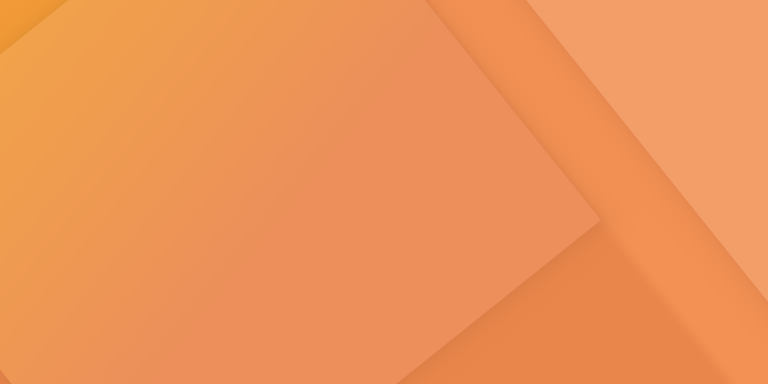
Reproduce this background procedurally as a Shadertoy shader.

```glsl
#define CARD_CORNER vec2(1.565, 0.427)
#define CARD_HALF vec2(0.732, 0.657)
#define AXIS_U vec2(0.780, 0.625)
#define PANEL_EDGE 0.206
#define BAND_BLUR 0.022
#define SHADOW_WIDTH 0.028
#define SHADOW_DEPTH 0.055
#define FADE_AXIS vec2(0.78, -0.63)
#define FADE_START -0.53
#define FADE_END 0.33

const vec3 AMBER = vec3(0.952, 0.605, 0.215);
const vec3 RUST = vec3(0.914, 0.525, 0.295);
const vec3 BAND = vec3(0.953, 0.565, 0.327);
const vec3 PANEL = vec3(0.953, 0.618, 0.412);
const vec3 CARD_GOLD = vec3(0.945, 0.635, 0.290);
const vec3 CARD_CORAL = vec3(0.924, 0.560, 0.356);

// Signed distance to an axis-aligned box
float boxDistance(vec2 p, vec2 halfSize) {
    vec2 d = abs(p) - halfSize;
    return length(max(d, 0.0)) + min(max(d.x, d.y), 0.0);
}

// Multiplier that darkens the surface beside a raised edge
float contactShadow(float dist) {
    return 1.0 - SHADOW_DEPTH * exp(-max(dist, 0.0) / SHADOW_WIDTH);
}

// Coverage of a shape, smoothed over about one pixel
float coverage(float dist) {
    return clamp(0.5 - dist * iResolution.y, 0.0, 1.0);
}

void mainImage(out vec4 fragColor, in vec2 fragCoord) {
    vec2 pos = fragCoord / iResolution.y;

    // Tilted frame with its origin at the right corner of the card
    vec2 rel = pos - CARD_CORNER;
    vec2 tilted = vec2(dot(rel, AXIS_U), dot(rel, vec2(AXIS_U.y, -AXIS_U.x)));
    float cardDist = boxDistance(tilted + CARD_HALF, CARD_HALF);
    float panelDist = PANEL_EDGE - tilted.x;

    // Base layer and the soft-edged diagonal band
    vec3 color = mix(AMBER, RUST, smoothstep(-1.2, -0.7, tilted.y));
    color = mix(color, BAND, smoothstep(-BAND_BLUR, BAND_BLUR, tilted.x));
    color *= contactShadow(cardDist) * contactShadow(panelDist);

    // Light panel on the right
    color = mix(color, PANEL, coverage(panelDist));

    // Large card, fading from gold to flat coral
    float fade = clamp((dot(pos, FADE_AXIS) - FADE_START) / (FADE_END - FADE_START), 0.0, 1.0);
    color = mix(color, mix(CARD_GOLD, CARD_CORAL, fade), coverage(cardDist));

    fragColor = vec4(color, 1.0);
}
```
